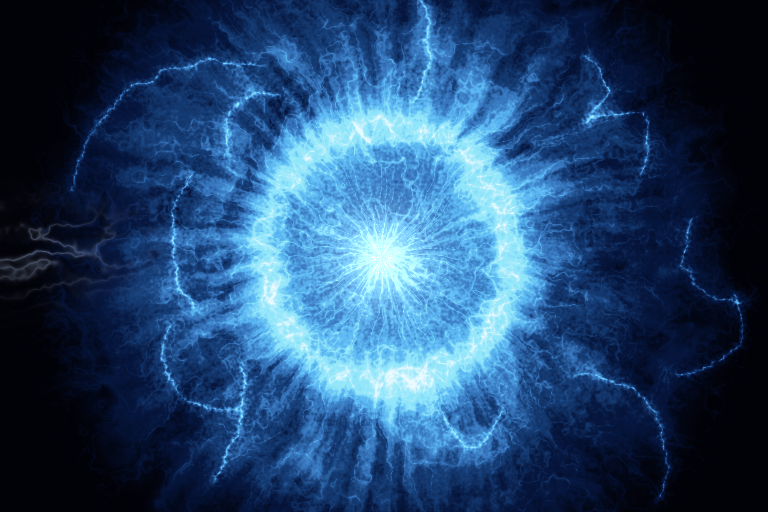
Reproduce this background procedurally as a Shadertoy shader.

```glsl
// A burst of blue plasma: a bright scalloped ring around a pale spiky core,
// with smoky rays and curved lightning fading into black space.
// Gradient noise builds one energy value, which a colour ramp turns to light.

const vec2 RING_CENTRE = vec2(0.008, 0.004);
const vec2 CORE_CENTRE = vec2(-0.005, -0.004);
const float RING_RADIUS = 0.245;
const int ARC_COUNT = 12;

// Lightning chords (start, end) and how far each bows to its left
const vec4 CHORDS[ARC_COUNT] = vec4[](
    vec4(-.61, .13, -.25, .37), vec4(-.305, .2, -.2, .31), vec4(-.385, .16, -.38, -.1),
    vec4(-.42, -.14, -.29, -.3), vec4(-.28, -.21, -.33, -.44), vec4(.39, .39, .4, .26),
    vec4(.4, .27, .5, .16), vec4(.6, .07, .7, -.09), vec4(.68, -.07, .57, -.23),
    vec4(.38, -.23, .54, -.47), vec4(.11, -.3, .23, -.3), vec4(.07, .5, .06, .3));
const float BOWS[ARC_COUNT] = float[](
    .1, .05, -.03, -.07, .02, .035, .08, -.06, .07, .08, -.07, .02);

vec2 gradientAt(vec2 cell) {
    float h = fract(sin(dot(cell, vec2(127.1, 311.7))) * 43758.5);
    return vec2(cos(6.2832 * h), sin(6.2832 * h));
}

float noise(vec2 p) {
    vec2 i = floor(p), f = fract(p);
    vec2 u = f * f * f * (f * (f * 6.0 - 15.0) + 10.0);
    vec2 e = vec2(1, 0);
    float low = mix(dot(gradientAt(i), f), dot(gradientAt(i + e), f - e), u.x);
    float high = mix(dot(gradientAt(i + e.yx), f - e.yx),
                     dot(gradientAt(i + 1.0), f - 1.0), u.x);
    return 1.4 * mix(low, high, u.y);
}

float fbm(vec2 p) {
    float sum = 0.0, amp = 0.5;
    for (int i = 0; i < 5; i++) {
        sum += amp * noise(p);
        p = mat2(1.6, 1.2, -1.2, 1.6) * p + 7.3;
        amp *= 0.55;
    }
    return sum;
}

float bell(float x, float width) { return exp(-x * x / (width * width)); }

// Thin bright creases where the noise crosses zero
float crease(vec2 p, float sharpness) { return exp(-abs(noise(p)) * sharpness); }

// Distance to a bowed, wobbling stroke along a chord
float arcDistance(vec2 p, vec4 chord, float bow, float seed) {
    vec2 q = p - chord.xy, span = chord.zw - chord.xy;
    float len = length(span);
    float t = dot(q, span) / (len * len), s = clamp(t, 0.0, 1.0);
    float side = dot(q, vec2(-span.y, span.x)) / len;
    float wobble = 0.025 * fbm(vec2(s * len * 18.0, seed));
    float slope = 4.0 * bow * (1.0 - 2.0 * s) / len;
    float across = (side - 4.0 * bow * s * (1.0 - s) - wobble) / sqrt(1.0 + slope * slope);
    return length(vec2(across, (t - s) * len));
}

float lightning(vec2 p) {
    float light = 0.0;
    for (int i = 0; i < ARC_COUNT; i++) {
        float d = arcDistance(p, CHORDS[i], BOWS[i], float(i) * 9.7);
        light += 0.36 * exp(-d / 0.0025) + 0.13 * exp(-d / 0.016);
    }
    return light;
}

// Nested outlines with outward cusps
float ringEdges(float r, vec2 dir) {
    float light = 0.0;
    for (int i = 0; i < 6; i++) {
        float k = float(i);
        float cusp = abs(noise(dir * (3.0 + 0.6 * k) + k * 13.1));
        float edge = 0.235 + 0.007 * k - 0.06 * cusp + 0.012 * fbm(dir * 9.0 + k);
        light += (0.5 + 0.5 * noise(dir * 2.0 + k * 5.0)) * exp(-abs(r - edge) / 0.0035);
    }
    return light;
}

vec3 plasmaColour(float e) {
    vec3 c = mix(vec3(.005, .005, .03), vec3(.02, .08, .23), smoothstep(0.04, 0.26, e));
    c = mix(c, vec3(.08, .23, .45), smoothstep(0.24, 0.44, e));
    c = mix(c, vec3(.22, .47, .75), smoothstep(0.42, 0.62, e));
    c = mix(c, vec3(.36, .72, .95), smoothstep(0.60, 0.80, e));
    c = mix(c, vec3(.57, .90, .98), smoothstep(0.78, 1.0, e));
    return mix(c, vec3(.92, .98, 1.0), smoothstep(1.0, 1.5, e));
}

void mainImage(out vec4 fragColor, in vec2 fragCoord) {
    vec2 p = (fragCoord - 0.5 * iResolution.xy) / iResolution.y;
    vec2 q = p - RING_CENTRE, c = p - CORE_CENTRE;
    float r = length(q * vec2(1.0, 0.96)), coreR = length(c);
    vec2 dir = q / max(length(q), 1e-4), coreDir = c / max(coreR, 1e-4);
    vec2 warp = vec2(fbm(p * 5.0), fbm(p * 5.0 + 31.0));
    float outside = smoothstep(0.22, 0.32, r);

    // Smoke, radial rays and fine dust
    float smoke = fbm(p * 6.0 + warp * 1.5);
    float rays = fbm(dir * 11.0 + warp * 0.8 + r * 2.0);
    float dust = noise(p * 120.0) + noise(p * 190.0 + 4.0);
    float threads = crease(p * 5.0 + warp * 1.6, 22.0) + crease(dir * 7.0 + warp * 2.0, 26.0);

    // Energy falls away from the ring; the interior stays mid blue
    float halo = 0.68 * exp(-3.3 * max(r - 0.25, 0.0)) - 0.16 * smoothstep(0.45, 0.85, r);
    float energy = halo * (1.0 + outside * (0.75 * smoke + 0.65 * rays) + 0.1 * dust);
    energy += (1.0 - outside) * (0.12 * smoke + 0.1 * rays);
    energy -= 0.1 * bell(length(p - vec2(0.04, 0.14)), 0.08);
    energy += 0.17 * threads * exp(-2.2 * max(r - 0.2, 0.0));

    // Ring and lightning
    float band = bell(r - RING_RADIUS + 0.05 * smoke, 0.04);
    energy += band * (0.27 + 0.2 * rays) + 0.35 * ringEdges(r, dir);
    energy += 0.2 * bell(length(p - vec2(0.03, -0.25)), 0.08);
    energy += lightning(p) * (0.8 + 0.4 * dust);

    // Core with uneven spikes
    float spikes = crease(coreDir * 4.0 + warp * 1.3, 13.0) * exp(-coreR / 0.085);
    energy += 0.5 * spikes + 0.3 * bell(coreR + 0.06 * smoke, 0.06);

    // Pale dust: around the core and streaming in from the left
    vec3 colour = plasmaColour(energy);
    colour += vec3(.24, .16, .10) * bell(coreR, 0.09);
    float stream = bell(p.y - 0.01, 0.07) * (1.0 - smoothstep(-0.7, -0.36, p.x));
    float streaks = crease(vec2(p.x * 4.0, p.y * 28.0) + warp * 2.0, 7.0);
    colour += vec3(.30, .34, .40) * stream * streaks;
    fragColor = vec4(clamp(colour, 0.0, 1.0), 1.0);
}
```
